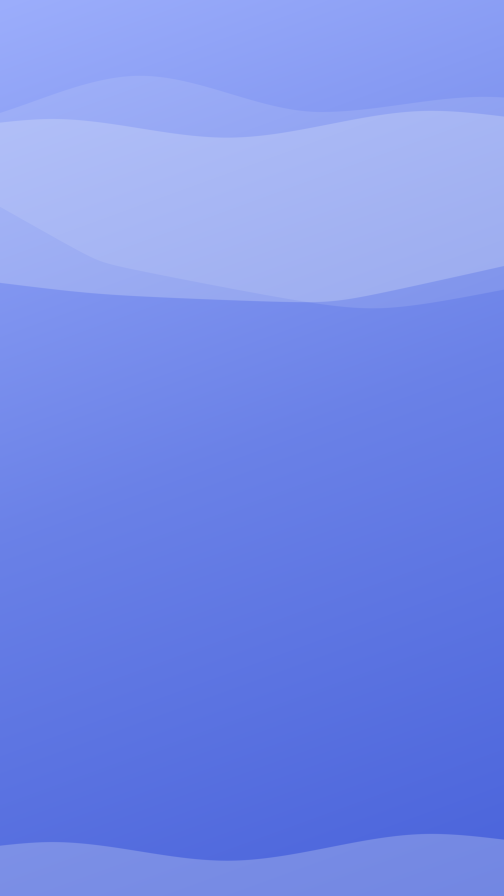
Reproduce this background procedurally as a WebGL 1 fragment shader.

```glsl
precision highp float;

// A blue diagonal gradient with translucent pale waves near the top and bottom.
// Crests are sums of eased steps, undersides are straight lines with soft bends,
// and each band between two curves is blended over the gradient.

uniform vec2 u_resolution;

const vec3 SKY_LIGHT = vec3(0.61, 0.68, 0.985);
const vec3 SKY_MID = vec3(0.415, 0.505, 0.905);
const vec3 SKY_DEEP = vec3(0.285, 0.385, 0.855);
const vec3 MIST = vec3(0.93, 0.95, 0.98);

// Three-stop gradient along a slanted axis; p runs 0..1 from the upper left.
vec3 skyGradient(vec2 p) {
  float t = dot(p, vec2(0.17, 0.83));
  vec3 upper = mix(SKY_LIGHT, SKY_MID, clamp(t * 2.0, 0.0, 1.0));
  return mix(upper, SKY_DEEP, clamp(t * 2.0 - 1.0, 0.0, 1.0));
}

// Wavy line: four eased changes of height, each between two x positions.
float swell(float x, float start, vec4 from, vec4 to, vec4 change) {
  return start + dot(change, smoothstep(from, to, vec4(x)));
}

// Ramp that starts at a rounded corner.
float softRamp(float x, float corner, float roundness) {
  float d = x - corner;
  return 0.5 * (d + sqrt(d * d + roundness * roundness));
}

// Smooth coverage of the area below an edge (y points down).
float below(float y, float edge, float blur) {
  return smoothstep(-blur, blur, y - edge);
}

float band(float y, float top, float bottom, float blur) {
  return below(y, top, blur) * (1.0 - below(y, bottom, blur));
}

float tallCrest(float x) {
  return swell(x, 0.1406,
    vec4(-0.139, 0.278, 0.637, 0.961),
    vec4(0.278, 0.637, 0.961, 1.204),
    vec4(-0.056, 0.0404, -0.0169, 0.0104));
}

float gentleCrest(float x) {
  return swell(x, 0.1432,
    vec4(-0.139, 0.104, 0.451, 0.856),
    vec4(0.104, 0.451, 0.856, 1.157),
    vec4(-0.0104, 0.0208, -0.0299, 0.0137));
}

// Sloping line that bends upward at two soft corners (x, roundness, strength).
float underside(float x, float start, float slope, vec3 bendA, vec3 bendB) {
  return start + slope * x
    - bendA.z * softRamp(x, bendA.x, bendA.y)
    - bendB.z * softRamp(x, bendB.x, bendB.y);
}

void main() {
  vec2 p = gl_FragCoord.xy / u_resolution;
  p.y = 1.0 - p.y;
  float blur = 0.75 / u_resolution.y;

  // Lower edges of the two upper waves
  float steepBase = underside(p.x, 0.2318, 0.3206,
    vec3(0.197, 0.028, 0.2081), vec3(0.741, 0.104, 0.2306));
  float flatBase = underside(p.x, 0.3164, 0.0731,
    vec3(0.185, 0.093, 0.0506), vec3(0.66, 0.058, 0.1496));

  // Overlapping waves, with the gentle crest repeated at the bottom
  float crest = gentleCrest(p.x);
  float backWave = band(p.y, tallCrest(p.x), steepBase, blur);
  float frontWave = band(p.y, crest, flatBase, blur);
  float bottomWave = below(p.y, crest + 0.807, blur);

  vec3 color = skyGradient(p);
  color = mix(color, MIST, 0.13 * backWave);
  color = mix(color, MIST, 0.25 * frontWave);
  color = mix(color, MIST, 0.25 * bottomWave);
  gl_FragColor = vec4(color, 1.0);
}
```
